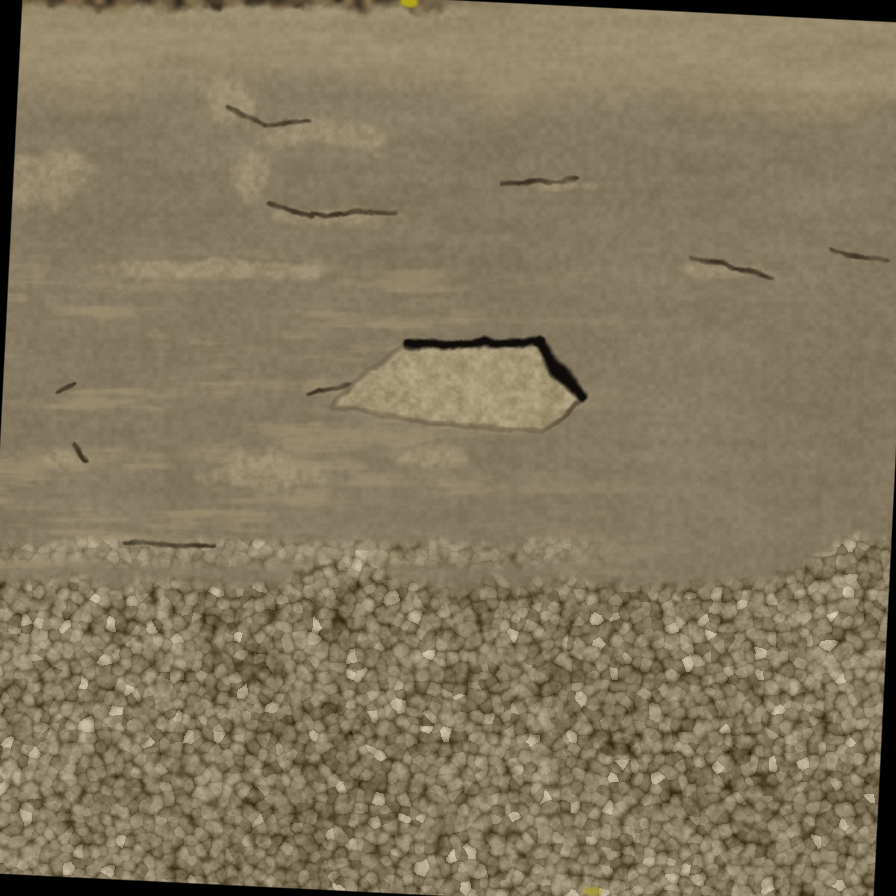
Give the GLSL for this texture, as a Shadertoy shader.

```glsl
const vec3 TAR = vec3(0.515, 0.468, 0.378);
const vec3 SAND = vec3(0.635, 0.58, 0.455);
const vec3 STONE = vec3(0.55, 0.505, 0.4);
const vec3 SHADOW = vec3(0.055, 0.043, 0.032);
const vec3 SOIL = vec3(0.24, 0.2, 0.14);
const vec3 LEAF = vec3(0.7, 0.64, 0.12);
const float TILT = 0.05;
const float HALF_SIDE = 0.4995;
const float GRAVEL_SCALE = 88.0;

// Pale worn patches: centre and radii, y measured from the top
const vec4 PATCHES[11] = vec4[11](
    vec4(.37,.15,.07,.018), vec4(.37,.243,.06,.011), vec4(.62,.207,.036,.006),
    vec4(.81,.303,.048,.009), vec4(.28,.195,.017,.03), vec4(.05,.2,.06,.03),
    vec4(.29,.525,.065,.021), vec4(.48,.51,.037,.014), vec4(.07,.512,.045,.011),
    vec4(.24,.3,.13,.01), vec4(.25,.115,.03,.025));

// Cracks: start and end
const vec4 CRACKS[11] = vec4[11](
    vec4(.254,.121,.295,.141), vec4(.295,.141,.345,.137), vec4(.3,.229,.35,.242),
    vec4(.35,.239,.44,.237), vec4(.56,.206,.645,.201), vec4(.77,.287,.86,.308),
    vec4(.927,.28,.99,.291), vec4(.083,.495,.098,.513), vec4(.065,.437,.085,.428),
    vec4(.345,.441,.39,.428), vec4(.14,.605,.24,.609));

// Pothole outline, clockwise from its upper left
const vec2 HOLE[11] = vec2[11](
    vec2(.455,.385), vec2(.602,.382), vec2(.622,.414), vec2(.652,.443),
    vec2(.638,.46), vec2(.605,.481), vec2(.52,.477), vec2(.45,.467),
    vec2(.372,.453), vec2(.392,.43), vec2(.423,.405));

float hash(vec2 p) {
    p = fract(p * vec2(0.1031, 0.1137));
    p += dot(p, p.yx + 33.33);
    return fract((p.x + p.y) * p.x * 17.0);
}
float noise(vec2 p) {
    vec2 i = floor(p), f = fract(p);
    f = f * f * (3.0 - 2.0 * f);
    return mix(mix(hash(i), hash(i + vec2(1, 0)), f.x),
               mix(hash(i + vec2(0, 1)), hash(i + vec2(1, 1)), f.x), f.y);
}
float fbm(vec2 p) {
    float sum = 0.0, amp = 0.5;
    for (int i = 0; i < 4; i++, amp *= 0.5, p = p * 2.03 + 17.7)
        sum += amp * (noise(p) - 0.5);
    return sum;
}
float segment(vec2 p, vec2 a, vec2 b, out float along) {
    vec2 ab = b - a;
    along = clamp(dot(p - a, ab) / dot(ab, ab), 0.0, 1.0);
    return length(p - a - ab * along);
}
float holeDistance(vec2 p) {
    float d = 1.0, side = 1.0, along;
    for (int i = 0; i < 11; i++) {
        vec2 a = HOLE[i], b = HOLE[(i + 1) % 11];
        d = min(d, segment(p, a, b, along));
        if ((a.y > p.y) != (b.y > p.y) &&
            p.x < a.x + (b.x - a.x) * (p.y - a.y) / (b.y - a.y)) side = -side;
    }
    return side * d;
}
// Distance to the nearest stone and its random tone
vec2 stones(vec2 p) {
    vec2 best = vec2(9.0, 0.0);
    for (int i = 0; i < 9; i++) {
        vec2 c = floor(p) + vec2(i % 3 - 1, i / 3 - 1);
        float d = length(c + vec2(hash(c), hash(c + 71.3)) - p);
        if (d < best.x) best = vec2(d, hash(c + 29.1));
    }
    return best;
}
float ellipse(vec2 p, vec4 e, float rough) {
    return 1.0 - smoothstep(0.55, 1.3, length((p - e.xy) / e.zw) + rough);
}

void mainImage(out vec4 fragColor, in vec2 fragCoord) {
    vec2 p = fragCoord / iResolution.xy;
    p.y = 1.0 - p.y;
    float px = 1.0 / iResolution.y, along;
    float coarse = fbm(p * 9.0), rough = fbm(p * 45.0);
    float grain = fbm(p * 150.0), streak = fbm(p * vec2(9, 75));
    vec2 wp = p + 0.01 * vec2(rough, fbm(p * 50.0 + 9.0));

    // Asphalt with horizontal wear
    vec3 col = TAR + 0.07 * coarse + 0.09 * grain + 0.05 * streak;
    float worn = smoothstep(0.24, 0.34, p.y) * (1.0 - smoothstep(0.4, 0.85, p.x));
    col = mix(col, SAND - 0.025, 0.7 * worn * smoothstep(0.02, 0.3, streak + 0.4 * rough));
    for (int i = 0; i < 11; i++)
        col = mix(col, SAND + 0.2 * grain, 0.62 * ellipse(p, PATCHES[i], 1.6 * rough + 0.4 * streak));

    // Sandy verge and dark soil along the top
    float verge = 1.0 - smoothstep(0.055, 0.125, p.y - 0.025 * p.x + 0.1 * coarse);
    col = mix(col, SAND - 0.025 + 0.1 * streak + 0.08 * grain, 0.85 * verge);
    float soil = 1.0 - smoothstep(0.002, 0.016, p.y + 0.025 * rough);
    col = mix(col, SOIL * (0.7 + 1.5 * noise(p * 90.0)), soil * (1.0 - smoothstep(0.4, 0.6, p.x)));

    // Gravel shoulder and the pale band above it
    float bump = (p.x - 0.39) / 0.05;
    float shore = 0.652 - 0.025 * exp(-bump * bump) - 0.05 * smoothstep(0.84, 0.97, p.x);
    float gravel = smoothstep(-0.012, 0.012, p.y - shore + 0.035 * coarse + 0.02 * rough);
    float band = smoothstep(0.598, 0.611, p.y + 0.02 * rough) * (1.0 - smoothstep(0.55, 0.75, p.x));
    band *= 1.0 - smoothstep(0.622, 0.642, p.y + 0.04 * coarse);
    vec2 s = stones(wp * GRAVEL_SCALE);
    vec3 pebbles = STONE + 0.17 * (s.y - 0.5) - 0.2 * smoothstep(0.3, 0.95, s.x);
    pebbles += 0.12 * smoothstep(0.93, 1.0, s.y) + 0.26 * grain + 0.1 * coarse + 0.14 * rough;
    pebbles -= 0.16 * smoothstep(0.16, 0.35, fbm(p * 30.0 + 4.0));
    col = mix(col, pebbles, max(gravel, 0.6 * band)) + 0.035 * band;

    // Cracks, tapering at both ends
    for (int i = 0; i < 11; i++) {
        float d = segment(wp, CRACKS[i].xy, CRACKS[i].zw, along);
        float width = 0.0012 + 0.0022 * sqrt(along * (1.0 - along));
        col = mix(col, SOIL, (1.0 - smoothstep(width * 0.3, width + 0.0025, d)) * clamp(0.75 + 1.2 * rough, 0.0, 1.0));
    }
    // Pothole floor, rim and deep shadow
    float hole = holeDistance(wp);
    col = mix(col, SAND + 0.2 * grain + 0.12 * rough, 1.0 - smoothstep(-0.003, 0.003, hole));
    col = mix(col, SOIL, (1.0 - smoothstep(0.001, 0.005, abs(hole))) * (0.3 + 0.35 * smoothstep(0.6, 0.64, p.x)));
    for (int i = 0; i < 3; i++) {
        float d = segment(wp, HOLE[i], HOLE[i + 1], along);
        float width = 0.0035 + 0.005 * (i == 1 ? along : i == 2 ? 1.0 - along : 0.0);
        col = mix(col, SHADOW, 1.0 - smoothstep(width * 0.5, width + 0.004, d));
    }
    // Leaves, then the tilted frame on black
    col = mix(col, LEAF, ellipse(p, vec4(0.455, 0.002, 0.012, 0.006), rough));
    col = mix(col, LEAF, 0.6 * ellipse(p, vec4(0.66, 0.995, 0.012, 0.005), rough));
    vec2 q = mat2(cos(TILT), -sin(TILT), sin(TILT), cos(TILT)) * (p - 0.5);
    col *= 1.0 - smoothstep(-px, px, max(abs(q.x), abs(q.y)) - HALF_SIDE);
    fragColor = vec4(clamp(col, 0.0, 1.0), 1.0);
}
```
